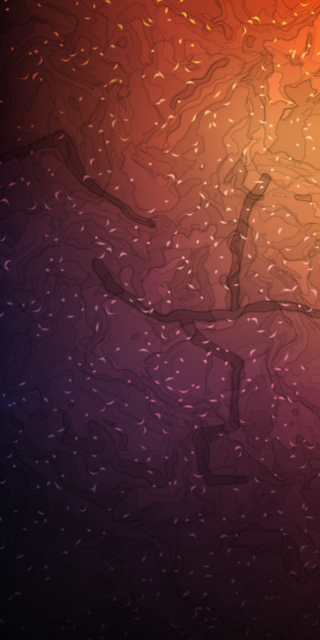
A WebGL 2 fragment shader for this background:

```glsl
#version 300 es
precision highp float;
// Ember-to-violet marbled dusk with dark contour veins and drifting confetti flecks.
uniform vec2 u_resolution;
out vec4 outColor;

vec2 hash2(vec2 p) {
    vec3 q = fract(p.xyx * vec3(0.1031, 0.103, 0.0973));
    q += dot(q, q.yzx + 33.33);
    return fract((q.xx + q.yz) * q.zy);
}

float corner(vec2 cell, vec2 offset, vec2 f) {
    float angle = 6.2832 * hash2(cell + offset + 71.0).x;
    return dot(vec2(cos(angle), sin(angle)), f - offset);
}

float gradientNoise(vec2 p) {
    vec2 i = floor(p), f = p - i;
    vec2 u = f * f * f * (f * (f * 6.0 - 15.0) + 10.0);
    return mix(mix(corner(i, vec2(0, 0), f), corner(i, vec2(1, 0), f), u.x),
               mix(corner(i, vec2(0, 1), f), corner(i, vec2(1, 1), f), u.x), u.y);
}

float fbm(vec2 p) {
    float sum = 0.0, amp = 0.8;
    for (int i = 0; i < 4; i++) {
        sum += amp * gradientNoise(p);
        p = mat2(1.6, 1.2, -1.2, 1.6) * p + 7.3;
        amp *= 0.48;
    }
    return sum;
}

// Six evenly spaced colour stops, bottom to top
vec3 ramp(float t, vec3 stops[6]) {
    float s = clamp(t, 0.0, 1.0) * 5.0;
    int i = min(int(s), 4);
    return mix(stops[i], stops[i + 1], s - float(i));
}

vec3 duskColor(vec2 uv) {
    vec3 left = ramp(uv.y, vec3[6](vec3(.02, .02, .03), vec3(.05, .04, .08), vec3(.10, .07, .17),
        vec3(.15, .08, .17), vec3(.13, .04, .06), vec3(.11, .04, .05)));
    vec3 middle = ramp(uv.y, vec3[6](vec3(.05, .03, .05), vec3(.16, .08, .14), vec3(.34, .17, .28),
        vec3(.51, .23, .26), vec3(.65, .27, .20), vec3(.63, .21, .15)));
    vec3 right = ramp(uv.y, vec3[6](vec3(.10, .04, .06), vec3(.24, .09, .14), vec3(.50, .21, .27),
        vec3(.80, .45, .28), vec3(.87, .52, .27), vec3(.90, .30, .10)));
    vec3 col = uv.x < 0.5 ? mix(left, middle, uv.x * 2.0) : mix(middle, right, uv.x * 2.0 - 1.0);
    vec2 g = (uv - vec2(0.82, 0.78)) / vec2(0.22, 0.13);
    return col + vec3(.09, .11, .06) * exp(-dot(g, g));
}

vec3 fleckColor(vec2 uv) {
    vec3 cool = ramp(uv.y, vec3[6](vec3(.08, .06, .10), vec3(.25, .18, .30), vec3(.42, .24, .58),
        vec3(.55, .25, .50), vec3(.55, .14, .12), vec3(.80, .30, .20)));
    vec3 warm = ramp(uv.y, vec3[6](vec3(.14, .08, .13), vec3(.42, .22, .36), vec3(.92, .42, .62),
        vec3(1., .75, .68), vec3(1., .85, .60), vec3(1., .80, .15)));
    return mix(cool, warm, smoothstep(0.0, 0.7, uv.x));
}

float segment(vec2 p, vec2 a, vec2 b) {
    vec2 d = b - a;
    return length(p - a - d * clamp(dot(p - a, d) / dot(d, d), 0.0, 1.0));
}

float path(vec2 p, vec2 a, vec2 b, vec2 c, vec2 d) {
    return min(segment(p, a, b), min(segment(p, b, c), segment(p, c, d)));
}

// x: edge line, y: stepped plate tone
vec2 contour(float field, float halfWidth, float px) {
    float slope = max(fwidth(field) / px, 0.5);
    float dist = abs(fract(field - 0.5) - 0.5) / slope;
    float edge = min(slope * px, 0.5);
    float plate = floor(field) + smoothstep(1.0 - edge, 1.0, fract(field));
    return vec2(1.0 - smoothstep(halfWidth - px, halfWidth + px, dist), sin(plate * 2.4));
}

float flecks(vec2 p, float px) {
    float mask = 0.0;
    vec2 home = floor(p * 24.0);
    for (int k = 0; k < 9; k++) {
        vec2 cell = home + vec2(k % 3 - 1, k / 3 - 1);
        vec2 place = hash2(cell + 13.0), kind = hash2(cell + 91.0), form = hash2(cell + 157.0);
        float density = 0.36 + 0.35 * gradientNoise(cell * 0.17) + 0.1 * smoothstep(0.0, 0.6, cell.x / 24.0);
        vec2 q = p - (cell + place) / 24.0;
        float angle = (kind.y - 0.4) * 2.4;
        q = mat2(cos(angle), -sin(angle), sin(angle), cos(angle)) * q;
        q.y += (form.x - 0.5) * 90.0 * q.x * q.x;
        vec2 radius = vec2(mix(0.004, 0.012, form.y * form.y), mix(0.0024, 0.0043, form.x));
        float dist = (length(q / radius) - 1.0) * radius.y;
        mask = max(mask, step(kind.x, density) * (1.0 - smoothstep(-px, px, dist)));
    }
    return mask;
}

void main() {
    vec2 uv = gl_FragCoord.xy / u_resolution;
    vec2 p = gl_FragCoord.xy / u_resolution.x;
    float px = 1.0 / u_resolution.x;
    vec2 warp = vec2(fbm(p * 3.0 + 4.0), fbm(p * 3.0 + 29.0));
    vec3 col = duskColor(uv + 0.035 * warp);

    // Translucent plates with thin dark outlines
    vec2 broad = contour(fbm(p * 2.4 + warp * 0.7) * 5.0, 0.0025, px);
    vec2 fine = contour(fbm(p * 5.0 + warp * 1.1 + 17.0) * 4.0, 0.0018, px);
    col *= 1.0 + 0.055 * broad.y + 0.045 * fine.y;
    col *= (1.0 - 0.17 * broad.x) * (1.0 - 0.14 * fine.x);

    // Wandering double-edged veins
    vec2 v = p + 0.055 * warp + 0.012 * vec2(gradientNoise(p * 16.0), gradientNoise(p * 16.0 + 9.0));
    float d = path(v, vec2(0, 1.49), vec2(.18, 1.56), vec2(.26, 1.44), vec2(.46, 1.31));
    d = min(d, path(v, vec2(.28, 1.15), vec2(.34, 1.09), vec2(.50, 1.02), vec2(1, 1.02)));
    d = min(d, path(v, vec2(.86, 1.44), vec2(.77, 1.32), vec2(.74, 1.14), vec2(.74, 1.02)));
    d = min(d, path(v, vec2(.59, 1.01), vec2(.63, .93), vec2(.75, .85), vec2(.73, .67)));
    d = min(d, path(v, vec2(.73, .67), vec2(.62, .62), vec2(.64, .50), vec2(.74, .49)));
    float rim = abs(d - 0.013 - 0.012 * gradientNoise(p * 7.0));
    col *= 1.0 - 0.22 * (1.0 - smoothstep(0.003, 0.025, d));
    col *= 1.0 - 0.28 * (1.0 - smoothstep(0.002 - px, 0.003 + px, rim));

    col = mix(col, fleckColor(uv), 0.9 * flecks(p, px));
    outColor = vec4(clamp(col, 0.0, 1.0), 1.0);
}
```
